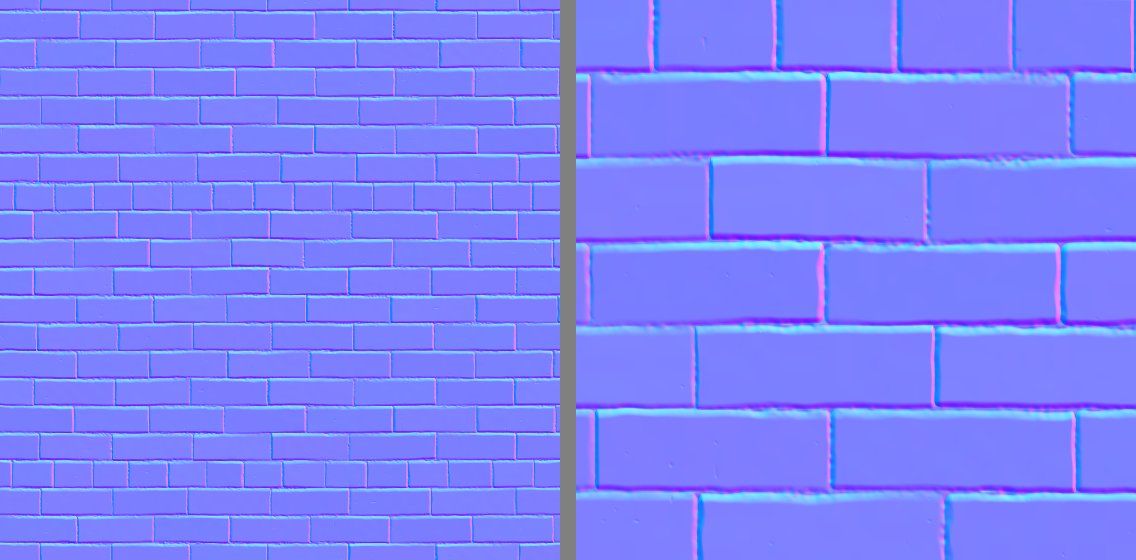
Left, the full canvas; right, a detail of the centre.
Reproduce this texture map procedurally as a three.js fragment shader.

```glsl
// Tangent-space normal map of a worn brick wall: 20 courses of 7 stretchers, every tenth course 14 headers.
varying vec2 vUv;

const float TAU = 6.2831853;
const float COURSES = 20.0;
const float STRETCHERS = 7.0;
const float HEADER_EVERY = 10.0;
const float HEADER_COURSE = 2.0;
const float COURSE_SHIFT = 0.6;      // height of the first bed joint, in courses
const float COURSE_DRIFT = 0.075;    // slow change of course height, in courses
const float SIDE_DRIFT = 0.016;      // sideways bend of the lower courses
const float JOINT_JITTER = 0.09;     // spread of the upright joints, in bricks
const float TOP_BEVEL = 0.0056;
const float BOTTOM_BEVEL = 0.0036;
const float SIDE_JOINT = 0.0062;     // both bevels of an upright joint
const float BEVEL_CURVE = 1.9;       // steepness towards the joint
const float CHIPPING = 0.0022;       // wear of the brick edges
const float SEATING = 0.0010;        // uneven laying of each brick
const float DEPTH = 0.0038;          // drop from brick face to joint
const float MORTAR_FILL = 0.0012;
const float MORTAR_GRAIN = 0.0030;
const float FACE_TILT = 0.07;
const float FACE_GRAIN = 0.00016;
const float PIT_DEPTH = 0.0004;
const float UNDERSIDE_GAIN = 0.62;   // softening of downward slopes
const float SAMPLE_STEP = 0.0008;
const vec2 FLAT_COLOR = vec2(0.488, 0.498);

float hash(vec2 p) {
  return fract(sin(dot(p, vec2(127.1, 311.7))) * 43758.55);
}

// Value noise that wraps over the unit square.
float noise(vec2 p, float cells) {
  p *= cells;
  vec2 i = floor(p), f = p - i;
  f = f * f * (3.0 - 2.0 * f);
  vec2 a = mod(i, cells), b = mod(i + 1.0, cells);
  return mix(mix(hash(a), hash(vec2(b.x, a.y)), f.x),
             mix(hash(vec2(a.x, b.y)), hash(b), f.x), f.y);
}

// Position of an upright joint, in bricks.
float joint(float index, float row, float count) {
  return index + JOINT_JITTER * (hash(vec2(mod(index, count), row + 31.0)) - 0.5);
}

// Widths of the bevels left and right of an upright joint.
vec2 sideBevels(float index, float row, float count, float sway) {
  vec2 id = vec2(mod(index, count), row);
  float lean = clamp(mix(0.2, 0.8, hash(id + vec2(53.0, 0.0))) + sway, 0.14, 0.86);
  return SIDE_JOINT * mix(0.7, 1.25, hash(id + 67.0)) * vec2(lean, 1.0 - lean);
}

float wallHeight(vec2 p) {
  // Course
  float wave = 0.0018 * (noise(p, 9.0) - 0.5) + 0.0009 * (noise(p, 85.0) - 0.5);
  float y = (p.y + wave) * COURSES - COURSE_SHIFT + COURSE_DRIFT * (1.0 - cos(TAU * p.y));
  float course = floor(y);
  float row = mod(course, COURSES);
  y -= course;

  // Brick within the course
  bool header = mod(row, HEADER_EVERY) == HEADER_COURSE;
  float count = header ? 2.0 * STRETCHERS : STRETCHERS;
  float shift = header ? 0.33 : (mod(row, 2.0) == 0.0 ? -0.05 : 0.47);
  float bend = mod(row + 1.0, COURSES) < 13.0 ? SIDE_DRIFT : 0.0;
  float x = (p.x + bend * (0.5 - 0.5 * cos(TAU * p.x))) * count - shift;
  float brick = floor(x);
  if (x < joint(brick, row, count)) brick -= 1.0;
  else if (x >= joint(brick + 1.0, row, count)) brick += 1.0;
  vec2 id = vec2(mod(brick, count), row);

  // Distances to the joints, less the worn edge
  float left = (x - joint(brick, row, count)) / count;
  float right = (joint(brick + 1.0, row, count) - x) / count;
  float bottom = y / COURSES;
  float top = (1.0 - y) / COURSES;
  float patches = smoothstep(0.3, 0.9, noise(p, 34.0));
  float chips = CHIPPING * (0.5 * noise(p, 95.0) + 0.5 * noise(p, 210.0)) * (0.2 + patches);
  float skew = 0.015 * (hash(id + 41.0) - 0.5) * (left - right);
  float topWear = 0.7 * chips + SEATING * hash(id + 7.0) + skew;
  float bottomWear = 0.35 * chips + 0.5 * SEATING * hash(id + 17.0) - skew;

  // Bevels, rounded at the corners and uneven along the joint
  float sway = 0.5 * (noise(p, 75.0) - 0.5);
  float leftWidth = sideBevels(brick, row, count, sway).y;
  float rightWidth = sideBevels(brick + 1.0, row, count, sway).x;
  float bottomWidth = BOTTOM_BEVEL * (0.7 + 0.6 * noise(p + 0.21, 40.0));
  float topWidth = TOP_BEVEL * (0.65 + 0.45 * noise(p, 8.0) + 0.35 * noise(p, 55.0));
  vec2 edge = 1.0 - vec2(
    min((left - 0.3 * chips) / leftWidth, (right - 0.3 * chips) / rightWidth),
    min((bottom - bottomWear) / bottomWidth, (top - topWear) / topWidth));
  float face = 1.0 - pow(min(length(max(edge, 0.0)), 1.0), BEVEL_CURVE);

  // Brick face: slight tilt, fine grain and rare pits
  vec2 tilt = FACE_TILT * (vec2(hash(id + 11.0), hash(id + 23.0)) - 0.5);
  float relief = dot(tilt, vec2(left - right, bottom - top)) * 0.5;
  relief += FACE_GRAIN * noise(p, 70.0);
  relief -= PIT_DEPTH * smoothstep(0.96, 1.0, noise(p + 0.37, 150.0));

  // Crumbling mortar, filled to a varying level
  float fill = MORTAR_FILL * smoothstep(0.35, 0.85, noise(p + 0.53, 17.0));
  float grain = MORTAR_GRAIN * (0.5 * noise(p + 0.11, 180.0) + 0.5 * noise(p, 330.0) - 0.5);
  return face * (DEPTH + relief) + (1.0 - face) * (fill + grain * (0.4 + 0.8 * patches));
}

void main() {
  vec2 e = vec2(SAMPLE_STEP, 0.0);
  vec2 slope = vec2(wallHeight(vUv - e.xy) - wallHeight(vUv + e.xy),
                    wallHeight(vUv - e.yx) - wallHeight(vUv + e.yx)) / (2.0 * SAMPLE_STEP);
  slope.y *= slope.y < 0.0 ? UNDERSIDE_GAIN : 1.0;
  vec2 normal = slope / sqrt(1.0 + dot(slope, slope));
  gl_FragColor = vec4(clamp(FLAT_COLOR + 0.5 * normal, 0.0, 1.0), 1.0, 1.0);
}
```
